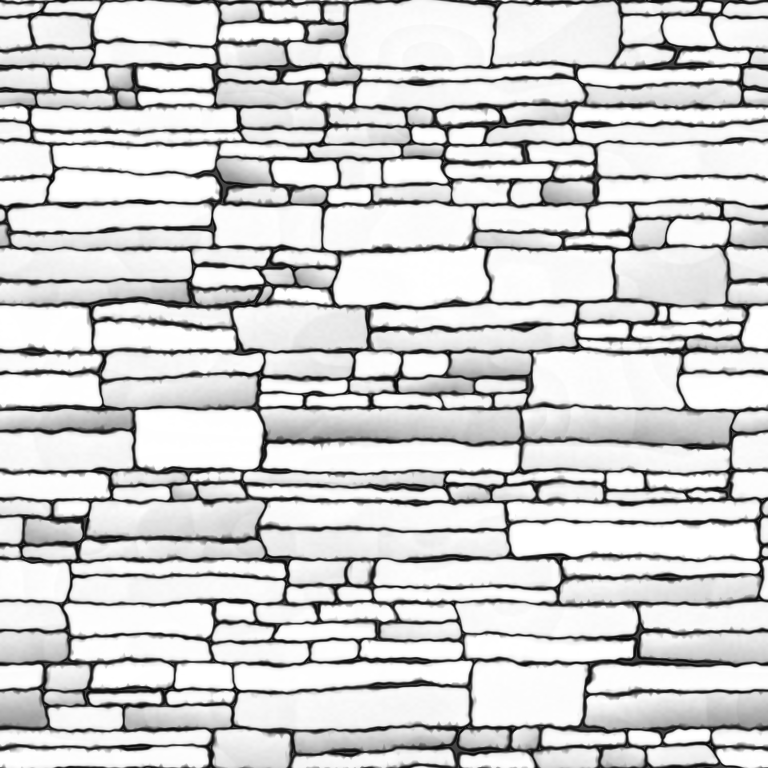
This texture map is drawn by a WebGL 1 fragment shader. Its source:

```glsl
precision highp float;
// Dry stone wall in ink and wash: fifteen uneven courses are cut into blocks,
// and each block becomes one stone, two long slabs or rows of small rubble.
// Wobbled rounded boxes give the joints; periodic noise adds frayed wear.
uniform vec2 u_resolution;

float hash(vec2 p) {
  vec3 h = fract(p.xyx * 0.1031);
  h += dot(h, h.yzx + 33.33);
  return fract((h.x + h.y) * h.z);
}

// Value noise that repeats after the given number of lattice cells.
float noise(vec2 p, vec2 period) {
  vec2 i = floor(p), f = p - i;
  f = f * f * (3.0 - 2.0 * f);
  vec2 a = mod(i, period), b = mod(i + 1.0, period);
  return mix(mix(hash(a), hash(vec2(b.x, a.y)), f.x),
             mix(hash(vec2(a.x, b.y)), hash(b), f.x), f.y);
}

float tiledNoise(vec2 uv, vec2 frequency, float seed) {
  return noise(uv * frequency + floor(vec2(seed, seed * 1.7)), frequency);
}

// Jittered division line; the first and last stay fixed.
float division(float i, float count, float seed, float spread) {
  if (i < 0.5 || i > count - 0.5) return i / count;
  return (i + spread * (hash(vec2(i, seed)) - 0.5)) / count;
}

// Start, end and index of the uneven cell that holds t in 0..1.
vec3 cell(float t, float count, float seed, float spread) {
  float i = min(floor(t * count), count - 1.0);
  if (t < division(i, count, seed, spread)) i -= 1.0;
  else if (t >= division(i + 1.0, count, seed, spread)) i += 1.0;
  i = clamp(i, 0.0, count - 1.0);
  return vec3(division(i, count, seed, spread),
              division(i + 1.0, count, seed, spread), i);
}

void main() {
  vec2 uv = gl_FragCoord.xy / u_resolution;
  float pixel = 1.0 / min(u_resolution.x, u_resolution.y);

  // Hand-cut wobble, from broad to fine
  vec2 wobble = vec2(0.018, 0.008) * (vec2(tiledNoise(uv, vec2(9.0, 32.0), 3.0),
                                           tiledNoise(uv, vec2(11.0, 18.0), 9.0)) - 0.5);
  wobble += 0.004 * (vec2(tiledNoise(uv, vec2(42.0), 5.0),
                          tiledNoise(uv, vec2(44.0), 17.0)) - 0.5);
  wobble += 0.0025 * (vec2(tiledNoise(uv, vec2(115.0), 21.0),
                           tiledNoise(uv, vec2(120.0), 29.0)) - 0.5);
  vec2 p = fract(uv + wobble);

  // Courses and blocks
  vec3 course = cell(p.y, 15.0, 4.0, 0.65);
  float tall = course.y - course.x;
  float x = fract(p.x + hash(vec2(course.z, 71.0)));
  float blocks = 4.0 + floor(2.0 * hash(vec2(course.z, 83.0)));
  vec3 block = cell(x, blocks, course.z + 20.0, 0.75);
  float wide = block.y - block.x;
  vec2 extent = vec2(wide, tall);
  vec2 q = (vec2(x, p.y) - vec2(block.x, course.x)) / extent;
  float key = hash(vec2(block.z + 13.0, course.z + 50.0));

  // Split into slabs or rubble
  bool rubble = key > 0.66;
  float rows = rubble && tall > 0.06 ? 3.0 : 2.0;
  if (wide < 0.2 && key < 0.42) rows = 1.0;
  float seed = course.z * 9.0 + block.z;
  float tilt = hash(vec2(seed, 5.0)) - 0.5;
  if (rows < 2.5) q.y += 1.1 * tilt * (q.x - 0.5) * q.y * (1.0 - q.y);
  vec3 layer = cell(q.y, rows, seed + 200.0, 0.7);
  float columns = 1.0;
  if (rubble) columns = max(2.0, floor(wide / 0.085 + 1.6 * hash(vec2(seed, layer.z + 3.0))));
  vec3 piece = cell(q.x, columns, seed * 4.0 + layer.z + 400.0, 0.9);
  vec2 stone = vec2(block.z * 11.0 + piece.z, course.z * 5.0 + layer.z);
  float luck = hash(stone + 31.0);

  // Rounded stone outline, positive inside
  vec2 span = vec2(piece.y - piece.x, layer.y - layer.x) * extent;
  vec2 middle = 0.5 * vec2(piece.x + piece.y, layer.x + layer.y);
  vec2 c = (q - middle) * extent;
  float radius = min(0.009, 0.4 * min(span.x, span.y));
  float gap = 0.0006 * luck - 0.0007;
  vec2 corner = abs(c) - 0.5 * span + gap + radius;
  float inside = radius - length(max(corner, 0.0)) - min(max(corner.x, corner.y), 0.0);
  float chip = tiledNoise(uv, vec2(48.0, 60.0), luck * 90.0);
  float hollow = smoothstep(0.66, 0.95, tiledNoise(uv, vec2(22.0, 44.0), 63.0));
  inside -= 0.0016 * chip * chip + 0.0026 * hollow;

  // White face: rare one-sided wash, faint curved facets and grain
  float side = hash(stone + 57.0) - 0.5;
  vec2 local = c / span + 0.5;
  float wash = clamp(local.y + 2.0 * side * (local.x - 0.5), 0.0, 1.0);
  float dull = hash(stone + 77.0);
  float patchy = tiledNoise(uv, vec2(7.0, 16.0), luck * 40.0);
  float face = 1.0 - 0.34 * pow(dull, 5.0) * (1.0 - wash) * (0.4 + patchy);
  float facet = fract(3.0 * tiledNoise(uv, vec2(9.0, 13.0), luck * 50.0));
  face -= 0.045 * dull * facet * (1.0 - smoothstep(0.9, 1.0, facet));
  face -= 0.03 * dull * tiledNoise(uv, vec2(190.0, 230.0), 8.0);

  // Frayed grey rim on worn stretches
  float fray = tiledNoise(uv, vec2(210.0, 100.0), 41.0);
  float worn = smoothstep(0.42, 0.8, tiledNoise(uv, vec2(14.0, 34.0), luck * 70.0));
  float rim = 1.0 - smoothstep(0.0005, 0.003 + 0.007 * fray * fray, inside);
  face *= 1.0 - 0.55 * worn * rim;
  face *= 1.0 - 0.07 * (1.0 - smoothstep(0.001, 0.008, inside));

  // Black outline, with grey filling in wider gaps
  float joint = 0.04 + 0.08 * tiledNoise(uv, vec2(60.0), 33.0);
  joint = mix(joint, 0.27, smoothstep(0.0008, 0.0028, -inside));
  float ramp = max(0.0034, 1.5 * pixel);
  float tone = mix(joint, face, smoothstep(-0.0001, ramp, inside));
  gl_FragColor = vec4(vec3(tone), 1.0);
}
```
